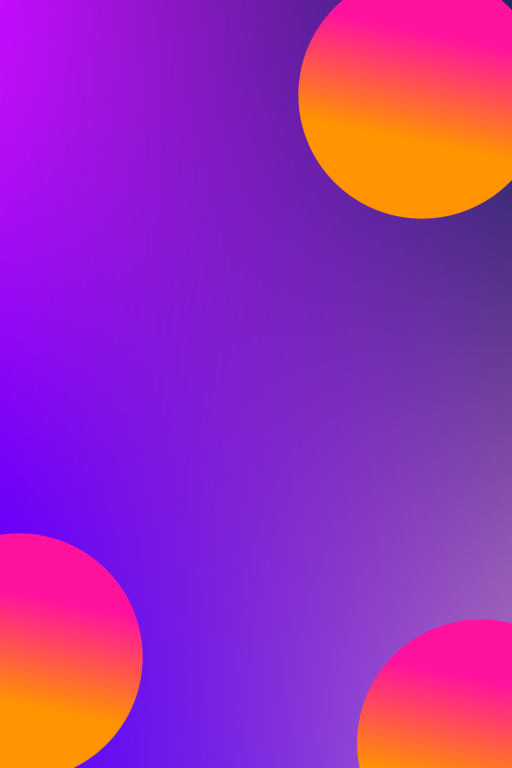
This background is drawn by a Shadertoy shader. Its source:

```glsl
// Three pink-to-orange discs floating over a soft violet and blue colour mesh.

// Mesh colours, left to right, rows from top to bottom
const vec3 MESH[12] = vec3[12](
    vec3(0.77, 0.04, 1.00), vec3(0.44, 0.11, 0.67), vec3(0.13, 0.15, 0.37),
    vec3(0.63, 0.04, 0.96), vec3(0.48, 0.12, 0.76), vec3(0.31, 0.19, 0.52),
    vec3(0.43, 0.00, 0.98), vec3(0.50, 0.15, 0.83), vec3(0.54, 0.32, 0.68),
    vec3(0.34, 0.02, 1.00), vec3(0.49, 0.17, 0.88), vec3(0.68, 0.46, 0.78));

// Discs, in units of the canvas height
const vec2 DISC_CENTRES[3] = vec2[3](
    vec2(0.5495, 0.8763), vec2(0.0247, 0.1445), vec2(0.6260, 0.0325));
const float DISC_RADIUS = 0.161;
const vec3 DISC_PINK = vec3(1.00, 0.075, 0.62);
const vec3 DISC_ORANGE = vec3(1.00, 0.58, 0.00);
const float BAND_TILT = 0.20;
const float BAND_LOW = -0.063;
const float BAND_HIGH = 0.083;

// Smooth mix of three colours in one row, passing through each
vec3 meshRow(int row, float x) {
    return MESH[3 * row] * (1.0 - x) * (1.0 - 2.0 * x)
         + MESH[3 * row + 1] * 4.0 * x * (1.0 - x)
         + MESH[3 * row + 2] * x * (2.0 * x - 1.0);
}

// Cubic blend of the four rows; uv.y runs downwards
vec3 meshGradient(vec2 uv) {
    float t = 3.0 * uv.y;
    vec4 weights = vec4(
        -(t - 1.0) * (t - 2.0) * (t - 3.0) / 6.0,
        t * (t - 2.0) * (t - 3.0) / 2.0,
        -t * (t - 1.0) * (t - 3.0) / 2.0,
        t * (t - 1.0) * (t - 2.0) / 6.0);
    vec3 colour = vec3(0.0);
    for (int row = 0; row < 4; row++) {
        colour += weights[row] * meshRow(row, uv.x);
    }
    return clamp(colour, 0.0, 1.0);
}

// Tilted gradient, flat at both ends
vec3 discColour(vec2 offset) {
    float height = offset.y + BAND_TILT * offset.x;
    float t = clamp((height - BAND_LOW) / (BAND_HIGH - BAND_LOW), 0.0, 1.0);
    return mix(DISC_ORANGE, DISC_PINK, t);
}

void mainImage(out vec4 fragColor, in vec2 fragCoord) {
    vec2 uv = fragCoord / iResolution.xy;
    vec2 point = fragCoord / iResolution.y;
    float pixel = 1.0 / iResolution.y;

    vec3 colour = meshGradient(vec2(uv.x, 1.0 - uv.y));

    // Discs with smoothed edges
    for (int i = 0; i < 3; i++) {
        vec2 offset = point - DISC_CENTRES[i];
        float edge = length(offset) - DISC_RADIUS;
        float cover = 1.0 - smoothstep(-0.75 * pixel, 0.75 * pixel, edge);
        colour = mix(colour, discColour(offset), cover);
    }

    fragColor = vec4(colour, 1.0);
}
```
